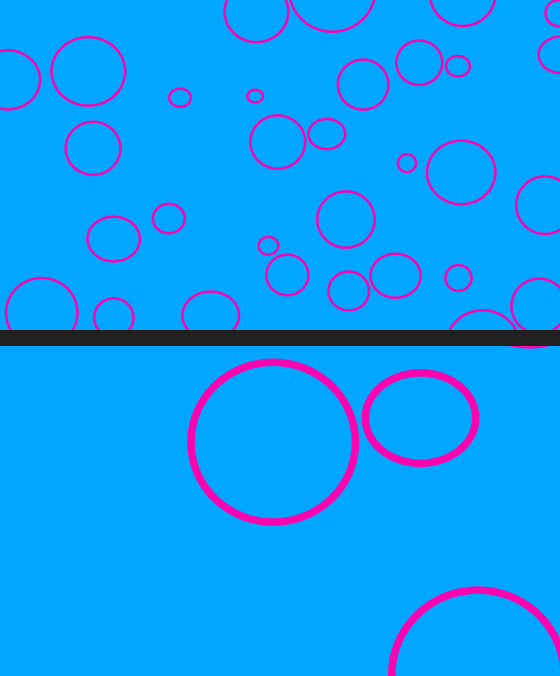
Top: the whole. Bottom: its middle third, enlarged.
This pattern is drawn by a WebGL 1 fragment shader. Its source:

```glsl
precision highp float;

uniform vec2 u_resolution;

const float CELL = 0.225;   // grid spacing, in canvas heights

float hash(vec2 p) {
  return fract(sin(dot(p, vec2(127.1, 311.7))) * 43758.5453);
}

// Centre (xy) and wished radius (z) of the ring in a cell; radius 0 means empty
vec3 ringSeed(vec2 cell) {
  vec2 jitter = vec2(hash(cell + 3.7), hash(cell + 19.3));
  float radius = mix(0.02, 0.135, hash(cell + 41.9));
  float present = step(0.14, hash(cell + 67.1));
  return vec3((cell + mix(vec2(0.1), vec2(0.9), jitter)) * CELL, radius * present);
}

// Shrink a ring so that it shares the gap to each neighbour without touching
float fittedRadius(vec2 cell, vec3 ring) {
  float radius = ring.z;
  for (int y = -1; y <= 1; y++) {
    for (int x = -1; x <= 1; x++) {
      if (x == 0 && y == 0) continue;
      vec3 other = ringSeed(cell + vec2(float(x), float(y)));
      if (other.z == 0.0) continue;
      float gap = distance(ring.xy, other.xy) - 0.012;
      radius = min(radius, gap * ring.z / (ring.z + other.z));
    }
  }
  return radius;
}

// Approximate signed distance to an axis-aligned ellipse
float ellipseDistance(vec2 p, vec2 radii) {
  float k = length(p / radii);
  return k * (k - 1.0) / max(length(p / (radii * radii)), 1e-4);
}

void main() {
  vec2 p = gl_FragCoord.xy / u_resolution.y;
  vec2 home = floor(p / CELL);

  // Distance to the nearest outline
  float outline = 1.0;
  for (int y = -1; y <= 1; y++) {
    for (int x = -1; x <= 1; x++) {
      vec2 cell = home + vec2(float(x), float(y));
      vec3 ring = ringSeed(cell);
      if (distance(p, ring.xy) > ring.z + 0.02) continue;
      float radius = fittedRadius(cell, ring);
      if (radius < 0.014) continue;
      float squash = hash(cell + 83.5);
      vec2 radii = radius * vec2(1.0, 1.0 - 0.2 * squash * squash);
      outline = min(outline, abs(ellipseDistance(p - ring.xy, radii)));
    }
  }

  // Thin stroke with a one-pixel soft edge
  float stroke = clamp((0.0038 - outline) * u_resolution.y + 0.5, 0.0, 1.0);
  vec3 skyBlue = vec3(0.0, 0.65, 1.0);
  vec3 hotPink = vec3(0.99, 0.01, 0.69);
  gl_FragColor = vec4(mix(skyBlue, hotPink, stroke), 1.0);
}
```
